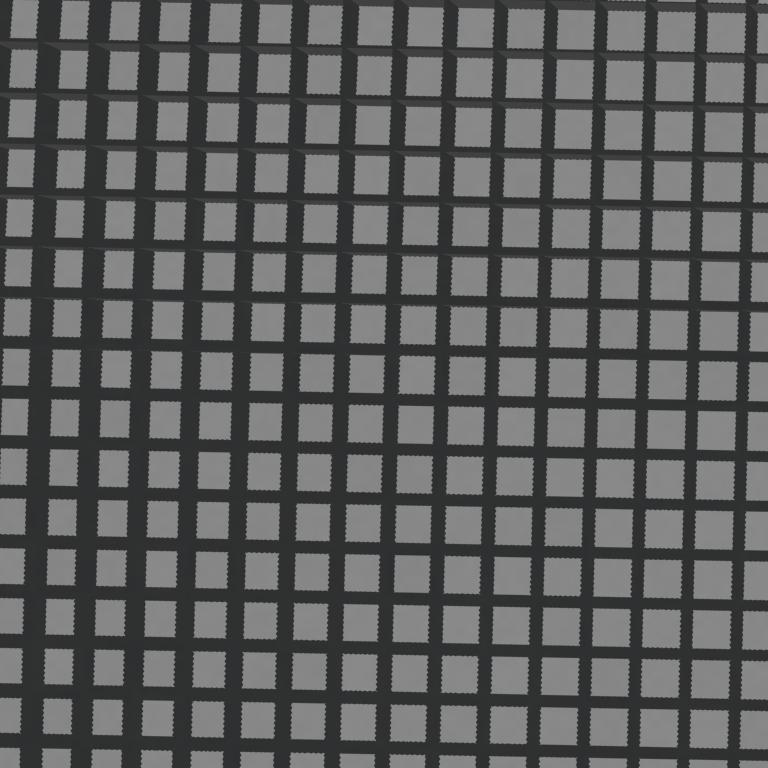
This pattern is drawn by a WebGL 1 fragment shader. Its source:

```glsl
precision highp float;
// A dark square lattice in slight perspective over grey, with ragged openings and lit upper ledges.

uniform vec2 u_resolution;

const vec3 OPENING_COLOR = vec3(0.53);
const vec3 BAR_COLOR = vec3(0.184, 0.188, 0.19);
const vec3 LEDGE_COLOR = vec3(0.25);
const vec2 PITCH = vec2(0.0653, 0.0648);       // spacing of the openings
const vec2 FIRST_CENTER = vec2(0.0325, 0.0242); // from the upper left corner
const vec2 SKEW = vec2(-0.0245, 0.0195);       // drift of columns and rows
const float LEAN = 0.055;                      // extra slant towards the upper left
const float MAX_WIDTH = 0.0495;
const float WIDTH_LOSS = 0.0145;               // narrowing towards the left
const float LEDGE_DEPTH = 0.0125;
const float LEDGE_END = 0.52;                  // height at which ledges vanish
const float LEDGE_REACH = 0.061;               // sets the length of the ledge wedge
const float TOOTH_PERIOD = 0.0065;
const float TOOTH_SIZE = 0.0022;
const float SOFTNESS = 0.0011;
const float GRAIN = 0.012;

float hash(vec2 p) {
  vec3 q = fract(vec3(p.xyx) * 0.1031);
  q += dot(q, q.yzx + 33.33);
  return fract((q.x + q.y) * q.z);
}

float noise(vec2 p) {
  vec2 i = floor(p);
  vec2 f = fract(p);
  f = f * f * (3.0 - 2.0 * f);
  return mix(mix(hash(i), hash(i + vec2(1.0, 0.0)), f.x),
             mix(hash(i + vec2(0.0, 1.0)), hash(i + 1.0), f.x), f.y);
}

float tooth(float t) {
  return abs(fract(t) - 0.5) * 2.0 - 0.5;
}

vec2 openingSize(vec2 center) {
  vec2 c = clamp(center, 0.0, 1.0);
  float left = 1.0 - c.x;
  float width = MAX_WIDTH - WIDTH_LOSS * left * left;
  width -= 0.0025 * left * (1.0 - c.y);
  float height = mix(mix(0.0500, 0.0452, c.y), mix(0.0520, 0.0498, c.y), c.x);
  return vec2(width, height);
}

// Distance to one opening with serrated edges
float openingDistance(vec2 local, vec2 size, vec2 cell, vec2 p) {
  float edge = step(0.0, local.x);
  float phase = hash(cell + 40.0 + 7.0 * edge);
  float sideWear = TOOTH_SIZE * mix(0.45, 1.0, hash(vec2(cell.y + 60.0, edge)));
  float capWear = TOOTH_SIZE * 0.55 * hash(cell + 90.0);
  vec2 wear = vec2(sideWear * tooth(p.y / TOOTH_PERIOD + phase),
                   capWear * tooth(p.x / TOOTH_PERIOD + phase));
  vec2 d = abs(local) - 0.5 * size + wear;
  return max(d.x, d.y);
}

// Distance to the lit wedge above an opening
float ledgeDistance(vec2 local, vec2 size, float depth) {
  float rise = -local.y - 0.5 * size.y;
  float reach = LEDGE_REACH - size.x;
  float slant = reach * clamp(rise / max(depth, 0.0001), 0.0, 1.0);
  float across = max(-0.5 * size.x - slant - local.x, local.x - 0.5 * size.x);
  return max(across, max(-rise, rise - depth));
}

void main() {
  vec2 p = gl_FragCoord.xy / u_resolution;
  p.y = 1.0 - p.y;
  float soft = max(SOFTNESS, 0.7 / min(u_resolution.x, u_resolution.y));

  vec2 grid = (p - FIRST_CENTER - SKEW * p.yx) / PITCH;
  vec2 home = floor(grid + 0.5);
  float opening = 0.0;
  float ledge = 0.0;

  // Ledges spill into the cells above and to the left
  for (int row = 0; row < 2; row++) {
    for (int column = 0; column < 2; column++) {
      vec2 cell = home + vec2(float(column), float(row));
      vec2 local = (grid - cell) * PITCH;
      vec2 center = p - local;
      vec2 size = openingSize(center);
      float lean = LEAN * max(0.0, 1.0 - center.x) * max(0.0, 1.0 - 1.5 * center.y);
      local.x += lean * local.y;
      float depth = LEDGE_DEPTH * max(0.0, 1.0 - center.y / LEDGE_END);

      float hole = openingDistance(local, size, cell, p);
      opening = max(opening, 1.0 - smoothstep(-soft, soft, hole));
      float lit = 1.0 - smoothstep(-soft, soft, ledgeDistance(local, size, depth));
      ledge = max(ledge, lit * smoothstep(0.0, 0.0015, depth));
    }
  }

  // Faint tone changes between openings and along the bars
  float tone = GRAIN * (hash(home + 20.0) - 0.5) + GRAIN * (noise(p * 90.0) - 0.5);
  vec3 color = mix(BAR_COLOR, LEDGE_COLOR, ledge) + 0.4 * tone;
  color = mix(color, OPENING_COLOR + tone, opening);
  gl_FragColor = vec4(color, 1.0);
}
```
